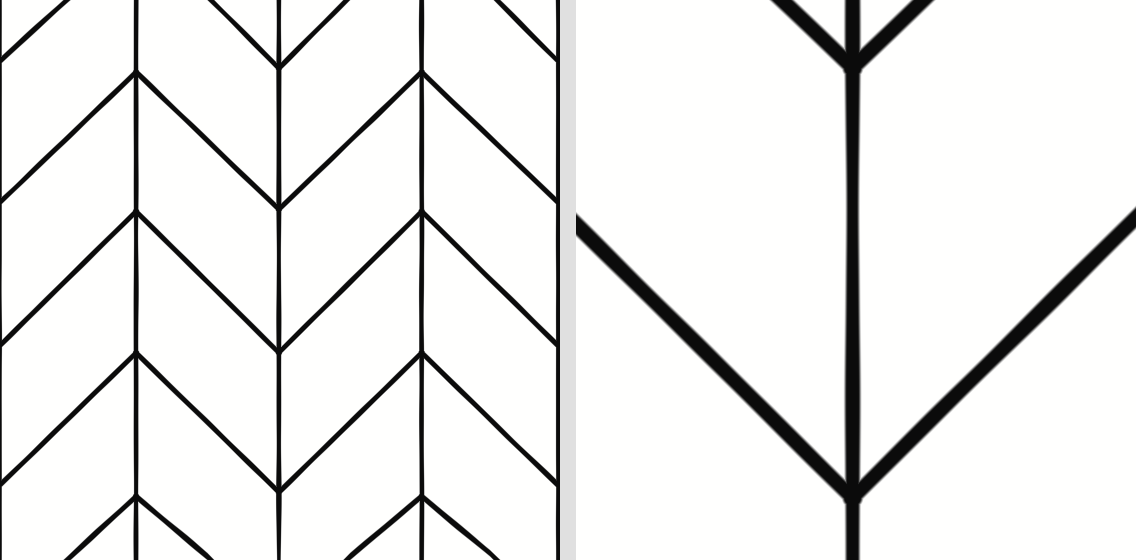
Left: the whole. Right: its middle third, enlarged.
Give the GLSL for this pattern, as a WebGL 1 fragment shader.

```glsl
precision highp float;
// Hand-inked chevron lattice: four columns and four rows of black outlines on white.

uniform vec2 u_resolution;

float hashGradient(float cell) {
    return 2.0 * fract(sin(cell * 127.1) * 4375.85) - 1.0;
}

// 1D gradient noise, roughly -0.5 to 0.5
float gradientNoise(float x) {
    float cell = floor(x);
    float f = x - cell;
    float fade = f * f * f * (f * (f * 6.0 - 15.0) + 10.0);
    return mix(hashGradient(cell) * f, hashGradient(cell + 1.0) * (f - 1.0), fade);
}

// Signed offset to the nearest copy on a unit-periodic axis
float wrapOffset(float d) {
    return d - floor(d + 0.5);
}

// Upright lines, mirrored about the centre, with a slight drift and uneven weight
float uprightDistance(vec2 p, float fold) {
    float seed = floor(p.x * 4.0 + 0.5) * 31.7;
    float drift = 0.0016 * gradientNoise(p.y * 6.0 + seed);
    float weight = 0.0041 + 0.0014 * gradientNoise(p.y * 9.0 + seed + 11.0);
    float d = min(abs(fold + drift), abs(fold - 0.255 + drift));
    return min(d, abs(fold - 0.499)) - weight;
}

// One zigzag row: valley at the centre, peaks beside it, low ends at the sides
float zigzagDistance(vec2 p, float fold, float row) {
    float peak = 0.1289 + row * (0.2467 + 0.00195 * row);
    float valley = 0.3737 + row * (0.2591 - 0.00326 * row);
    float inner = fold / 0.255;
    float outer = (fold - 0.255) / 0.244;
    float isOuter = step(0.255, fold);
    float along = mix(inner, outer, isOuter);
    float height = mix(mix(valley, peak, inner), mix(peak, valley - 0.0117, outer), isOuter);

    // The last row bends at its middle, except in the first column
    float bend = 0.0104 * (1.0 - abs(2.0 * along - 1.0));
    height -= bend * step(2.5, row) * step(0.243, p.x);

    float wobble = 0.0018 * gradientNoise(p.x * 13.0 + row * 17.3);
    float weight = 0.0045 + 0.0014 * gradientNoise(p.x * 17.0 + row * 23.9 + 5.0);
    float stroke = abs(wrapOffset(p.y - height + wobble)) / 1.386 - weight;

    // Ink gathers where the strokes meet
    float peakBlot = length(vec2(fold - 0.255, wrapOffset(p.y - peak))) - 0.0057;
    float valleyBlot = length(vec2(fold, wrapOffset(p.y - valley))) - 0.0057;
    return min(stroke, min(peakBlot, valleyBlot));
}

void main() {
    vec2 p = gl_FragCoord.xy / u_resolution;
    p.y = 1.0 - p.y;
    float fold = abs(p.x - 0.498);

    float d = uprightDistance(p, fold);
    for (int i = 0; i < 4; i++) {
        d = min(d, zigzagDistance(p, fold, float(i)));
    }

    float softness = max(0.75 / min(u_resolution.x, u_resolution.y), 0.0012);
    float ink = 1.0 - smoothstep(-softness, softness, d);
    gl_FragColor = vec4(mix(vec3(1.0, 1.0, 0.997), vec3(0.045), ink), 1.0);
}
```
